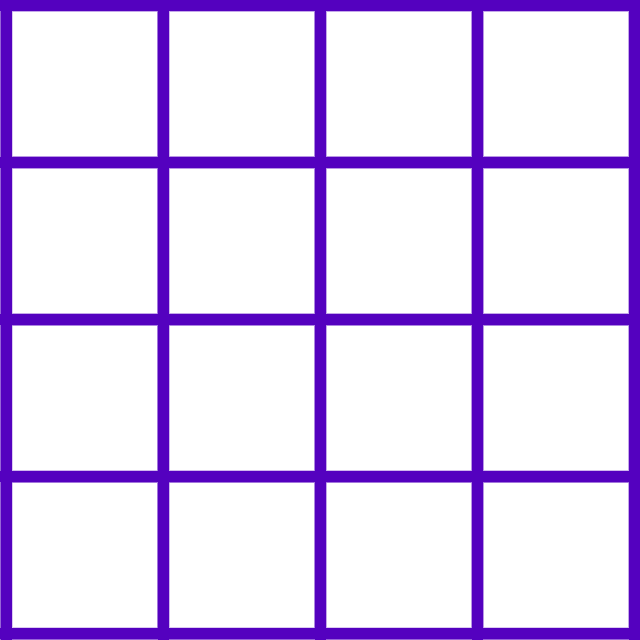
Write a three.js fragment shader that draws this pattern.

```glsl
// Four by four white square cells ruled by solid violet lines of even width.
// Each axis repeats one line by its distance to the nearest grid position,
// and the two sets of lines are then joined over the white ground.

varying vec2 vUv;

const vec3 PAPER = vec3(1.0);
const vec3 VIOLET = vec3(0.33, 0.005, 0.75);

const float PITCH = 0.24544;      // spacing between line centres
const float FIRST_LINE = 0.00977; // centre of the line nearest the origin
const float LINE_WIDTH = 0.0184;
const float EDGE_BLUR = 0.00195;  // width of the smoothed edge

// Distance from each coordinate to the centre of its nearest line.
vec2 lineDistance(vec2 p, float first, float pitch) {
  vec2 cell = (p - first) / pitch;
  return abs(fract(cell + 0.5) - 0.5) * pitch;
}

// Linear coverage of a band, given the distance to its centre.
vec2 bandCoverage(vec2 distance, float width, float blur) {
  return clamp((0.5 * width - distance) / blur + 0.5, 0.0, 1.0);
}

void main() {
  vec2 toLine = lineDistance(vUv, FIRST_LINE, PITCH);
  vec2 bands = bandCoverage(toLine, LINE_WIDTH, EDGE_BLUR);

  // Union of vertical and horizontal lines.
  float ink = max(bands.x, bands.y);
  gl_FragColor = vec4(mix(PAPER, VIOLET, ink), 1.0);
}
```
